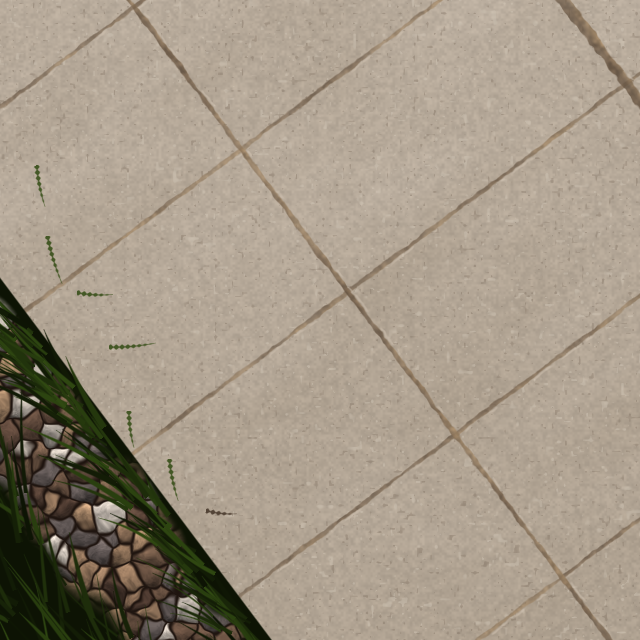
Give the GLSL for this texture, as a WebGL 1 fragment shader.

```glsl
precision highp float;
// Diagonal stone paving with sandy joints beside a strip of gravel and grass.
// A rotated frame holds the slab grid; noise grains the stone and wears the joints,
// cellular distance makes the pebbles, and loops of tapered curves make the grass.
uniform vec2 u_resolution;

const vec2 CORNER = vec2(0.544, 0.544);  // where two joints cross
const vec2 ACROSS = vec2(0.8, 0.6);
const vec2 ALONG = vec2(0.6, -0.8);
const vec2 SLAB = vec2(0.543, 0.2785);
const float PAVING_EDGE = -0.422;
const vec3 STONE_LIGHT = vec3(0.735, 0.685, 0.625);
const vec3 STONE_DARK = vec3(0.645, 0.590, 0.520);
const vec3 JOINT_DARK = vec3(0.42, 0.345, 0.27);
const vec3 JOINT_SAND = vec3(0.60, 0.50, 0.38);
const vec3 GRASS_DARK = vec3(0.05, 0.075, 0.015);
const vec3 GRASS_LIGHT = vec3(0.19, 0.29, 0.07);
const vec3 TWIG = vec3(0.26, 0.20, 0.15);

float hash(vec2 p) { return fract(sin(dot(p, vec2(127.1, 311.7))) * 43758.545); }
vec2 hash2(vec2 p) { return vec2(hash(p), hash(p + 19.7)); }

float noise(vec2 p) {
  vec2 i = floor(p), f = fract(p);
  f = f * f * (3.0 - 2.0 * f);
  return mix(mix(hash(i), hash(i + vec2(1, 0)), f.x),
             mix(hash(i + vec2(0, 1)), hash(i + 1.0), f.x), f.y);
}

float fbm(vec2 p) {
  return 0.5 * noise(p) + 0.3 * noise(p * 2.1 + 7.3) + 0.2 * noise(p * 4.3 + 3.1);
}

// Lays a soft, ragged joint with chipped rims; d is the signed distance to its line
vec3 addJoint(vec3 col, vec2 p, float d, float halfWidth, float strength) {
  d += 0.004 * (fbm(p * 60.0) - 0.5);
  float w = halfWidth * (0.4 + 0.7 * noise(p * 30.0) + 0.5 * noise(p * 110.0));
  float rim = 1.0 - smoothstep(0.0, 0.003, abs(d - w - 0.003));
  col = mix(col, STONE_LIGHT * 1.12, 0.5 * rim * smoothstep(0.5, 0.8, noise(p * 75.0)));
  float sand = smoothstep(0.25, 0.85, noise(p * 19.0 + 2.0)) + 90.0 * d;
  vec3 fill = mix(JOINT_DARK, JOINT_SAND, clamp(sand, 0.0, 1.0));
  fill *= 0.85 + 0.3 * noise(p * 170.0);
  float mask = 1.0 - smoothstep(w - 0.0012, w + 0.0018, abs(d));
  return mix(col, fill, mask * strength * (0.7 + 0.3 * noise(p * 45.0 + 5.0)));
}

vec3 paving(vec2 p, vec2 f) {
  vec2 grid = f / SLAB;
  float tone = 0.36 + 0.4 * p.y + 0.55 * (fbm(f * vec2(5.0, 12.0)) - 0.5);
  tone += 0.12 * (hash(floor(grid) + 3.0) - 0.5);
  vec3 col = mix(STONE_DARK, STONE_LIGHT, clamp(tone + 0.08, 0.0, 1.0));
  // Fine grain, with pale and dark grit of uneven size
  col *= 0.93 + 0.06 * noise(p * 120.0) + 0.08 * noise(p * 260.0);
  float size = mix(110.0, 170.0, step(0.5, noise(p * 30.0)));
  float pale = smoothstep(0.80, 0.97, noise(p * size + 11.0));
  float dark = smoothstep(0.80, 0.97, noise(p * 190.0 + 47.0));
  col = mix(col, vec3(0.82, 0.78, 0.72), 0.45 * pale);
  col = mix(col, vec3(0.50, 0.44, 0.38), 0.4 * dark);
  vec2 d = (fract(grid + 0.5) - 0.5) * SLAB;
  float wide = mix(0.0036, 0.0075, step(0.5, grid.x));
  col = addJoint(col, p, d.y, 0.0026, 0.8);
  return addJoint(col, p + 4.0, d.x, wide, 0.95);
}

// Uneven stones from the two nearest cell points
vec3 gravel(vec2 p) {
  p += 0.5 * vec2(noise(p * 1.7), noise(p * 1.7 + 9.0));
  vec2 cell = floor(p), id = cell, offset = vec2(0.0);
  float nearest = 9.0, second = 9.0;
  for (int i = 0; i < 9; i++) {
    vec2 c = cell + vec2(mod(float(i), 3.0), floor(float(i) / 3.0)) - 1.0;
    vec2 r = c + hash2(c) - p;
    float d = length(r);
    if (d < nearest) { second = nearest; nearest = d; id = c; offset = r; }
    else second = min(second, d);
  }
  vec3 stone = mix(vec3(0.32, 0.24, 0.20), vec3(0.72, 0.58, 0.45), hash(id + 61.0));
  stone = mix(stone, vec3(0.42, 0.38, 0.37), step(0.75, hash(id + 13.0)));
  stone = mix(stone, vec3(0.78, 0.74, 0.70), step(0.9, hash(id + 27.0)));
  stone *= 0.55 - 0.5 * offset.y + 0.6 * fbm(p * 3.0);
  return mix(vec3(0.12, 0.08, 0.06), stone, smoothstep(0.0, 0.25, second - nearest));
}

// Coverage of a bent, tapering blade; t runs from root to tip
float blade(vec2 p, vec2 root, vec2 dir, float len, float bend, float width, float aa) {
  float t = dot(p - root, dir) / len;
  float side = dot(p - root, vec2(-dir.y, dir.x)) - bend * t * t;
  float w = width * (1.0 - t * t);
  return (1.0 - smoothstep(w - aa, w + aa, abs(side))) * step(0.0, t) * step(t, 1.0);
}

// Clump of blades rooted in a band beside the paving, over the given span
vec3 addGrass(vec3 col, vec2 f, vec2 band, vec2 span, vec2 lean, float seed, float aa) {
  for (int i = 0; i < 110; i++) {
    vec2 k = vec2(float(i), seed), h = hash2(k), g = hash2(k + 53.0);
    vec2 root = vec2(mix(band.x, band.y, h.x), mix(span.x, span.y, h.y));
    float a = mix(lean.x, lean.y, g.x), width = mix(0.0015, 0.005, hash(k + 9.0));
    float m = blade(f, root, vec2(sin(a), -cos(a)), mix(0.07, 0.18, g.y),
                    0.04 * (h.x - 0.6), width, aa);
    col = mix(col, mix(GRASS_DARK, GRASS_LIGHT, hash(k + 77.0)), m);
  }
  return col;
}

// Loose notched sprigs strewn on the stone near the edge
vec3 addSprigs(vec3 col, vec2 p, float aa) {
  for (int i = 0; i < 7; i++) {
    float t = float(i) / 6.0;
    vec2 h = hash2(vec2(float(i), 8.0));
    vec2 f = vec2(-0.29 - 0.12 * sqrt(t) + 0.03 * h.x, mix(-0.45, 0.14, t));
    float a = mix(-1.75, -1.35, h.y) + 1.4 * step(0.65, h.x);
    vec2 dir = vec2(cos(a), sin(a)), root = CORNER + f.x * ACROSS + f.y * ALONG;
    float width = 0.004 * (0.65 + 0.35 * sin(dot(p - root, dir) * 700.0));
    float m = blade(p, root, dir, mix(0.04, 0.08, h.y), 0.008, width, aa);
    col = mix(col, mix(TWIG, GRASS_LIGHT, step(0.3, h.y)), 0.85 * m);
  }
  return col;
}

void main() {
  float side = min(u_resolution.x, u_resolution.y), aa = 1.0 / side;
  vec2 p = gl_FragCoord.xy / side;
  vec2 f = vec2(dot(p - CORNER, ACROSS), dot(p - CORNER, ALONG));
  vec3 col = paving(p, f);
  if (f.x < -0.2) {
    float u = f.x + 0.05 * (noise(p * 18.0) - 0.5);
    float bed = smoothstep(-0.63, -0.59, u) * (1.0 - smoothstep(-0.465, -0.44, u));
    vec3 garden = mix(GRASS_DARK, gravel(p * 31.0), bed);
    garden = addGrass(garden, f, vec2(-0.8, -0.59), vec2(-0.12, 0.42), vec2(-0.5, 0.6), 1.0, aa);
    col = mix(garden, col, smoothstep(-aa, aa, f.x - PAVING_EDGE));
    col = addGrass(col, f, vec2(-0.48, -0.43), vec2(-0.3, 0.55), vec2(-0.5, 0.05), 2.0, aa);
    col = addSprigs(col, p, aa);
  }
  gl_FragColor = vec4(col, 1.0);
}
```
